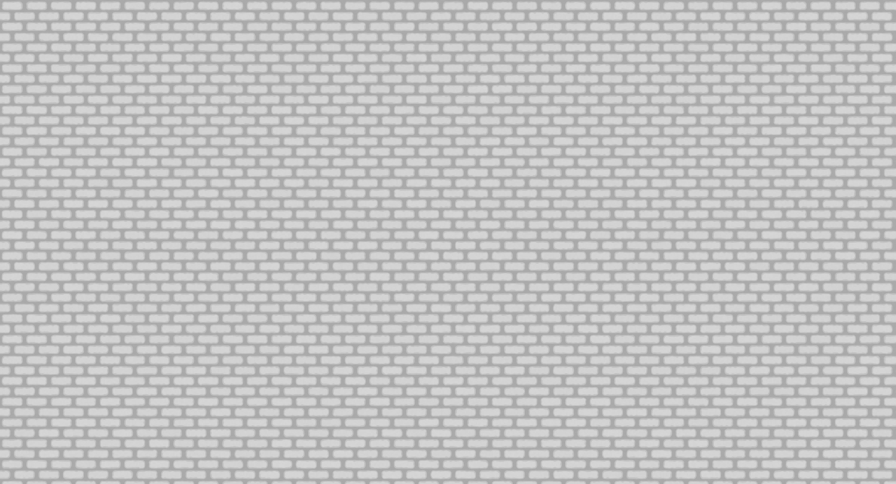
Give the GLSL for this pattern, as a WebGL 2 fragment shader.

```glsl
#version 300 es
precision highp float;
// A pale grey wall of small bricks in running bond, each with soft rounded corners.
// Each brick is a rounded-box distance, roughened by value noise and
// shaded in three tones: mortar, worn rim and face.

#define COLUMNS 36.57     // bricks across the canvas
#define ROWS 46.45        // courses down the canvas
#define PHASE vec2(0.0, -0.06)
#define HALF_SIZE vec2(1.0, 0.41)  // brick, in course heights
#define CORNER 0.30
#define RIM 0.11          // width of the worn rim
#define SOFTNESS 0.03     // blur of the tone borders
#define ROUGHNESS 0.10    // raggedness of the rim
#define TINT 0.012        // tone change between bricks

uniform vec2 u_resolution;
out vec4 fragColor;

const vec3 MORTAR_COLOR = vec3(0.665);
const vec3 RIM_COLOR = vec3(0.76);
const vec3 FACE_COLOR = vec3(0.83);

float hash(vec2 p) {
    vec3 q = fract(vec3(p.xyx) * 0.1031);
    q += dot(q, q.yzx + 33.33);
    return fract((q.x + q.y) * q.z);
}

float valueNoise(vec2 p) {
    vec2 cell = floor(p);
    vec2 f = fract(p);
    f = f * f * (3.0 - 2.0 * f);
    float low = mix(hash(cell), hash(cell + vec2(1.0, 0.0)), f.x);
    float high = mix(hash(cell + vec2(0.0, 1.0)), hash(cell + vec2(1.0, 1.0)), f.x);
    return mix(low, high, f.y);
}

float roundedBox(vec2 p, vec2 halfSize, float radius) {
    vec2 q = abs(p) - halfSize + radius;
    return length(max(q, 0.0)) + min(max(q.x, q.y), 0.0) - radius;
}

void main() {
    vec2 uv = gl_FragCoord.xy / u_resolution;

    // Courses count from the top; every other one shifts by half a brick.
    vec2 grid = vec2(uv.x, 1.0 - uv.y) * vec2(COLUMNS, ROWS) + PHASE;
    float course = floor(grid.y);
    grid.x += 0.5 * mod(course, 2.0);
    vec2 brick = floor(grid);

    // Local position, with one course height as the unit.
    float brickAspect = (u_resolution.x / COLUMNS) / (u_resolution.y / ROWS);
    vec2 local = (fract(grid) - 0.5) * vec2(brickAspect, 1.0);
    float pixel = ROWS / u_resolution.y;
    float blur = SOFTNESS + 0.5 * pixel;

    // Ragged outline, with more wear on the inner border.
    vec2 surface = grid * vec2(brickAspect, 1.0);
    float wear = valueNoise(surface * 4.0 + 17.0) - 0.5;
    float d = roundedBox(local, HALF_SIZE, CORNER);
    float body = 1.0 - smoothstep(-blur, blur, d + 0.4 * ROUGHNESS * wear);
    float face = 1.0 - smoothstep(-blur, blur, d + RIM + ROUGHNESS * wear);

    // Tones, with slight variation and fine grain.
    vec3 color = mix(MORTAR_COLOR, RIM_COLOR, body);
    color = mix(color, FACE_COLOR, face);
    color += body * TINT * (hash(brick + 5.0) - 0.5);
    color += 0.012 * (valueNoise(surface * 7.0) - 0.5);

    fragColor = vec4(color, 1.0);
}
```
